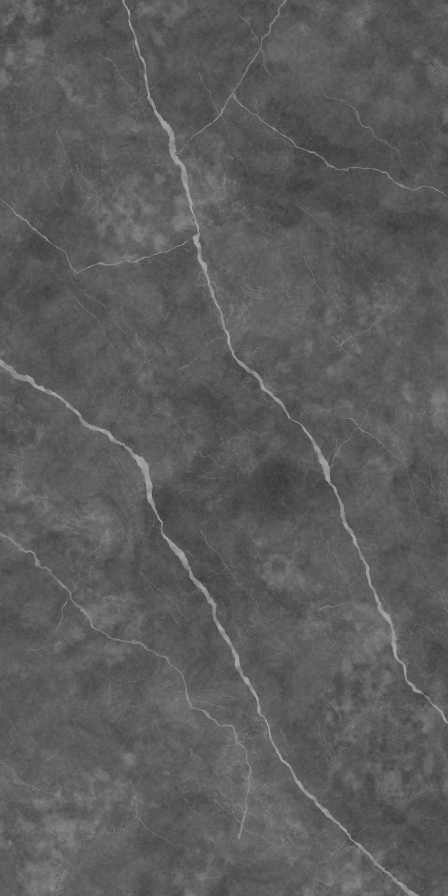
A Shadertoy shader for this texture:

```glsl
float hash(vec2 p) {
    vec3 q = fract(p.xyx * 0.1031);
    q += dot(q, q.yzx + 33.33);
    return fract((q.x + q.y) * q.z);
}

float noise(vec2 p) {
    vec2 i = floor(p), f = fract(p);
    f = f * f * (3.0 - 2.0 * f);
    return mix(mix(hash(i), hash(i + vec2(1, 0)), f.x),
               mix(hash(i + vec2(0, 1)), hash(i + vec2(1, 1)), f.x), f.y);
}

float fbm(vec2 p) {
    float sum = 0.0, gain = 0.5;
    for (int i = 0; i < 6; i++) {
        sum += gain * noise(p);
        p = mat2(0.8, 0.6, -0.6, 0.8) * p * 2.03 + 17.0;
        gain *= 0.5;
    }
    return sum / 0.984;
}

// x: distance to the segment, y: position along it
vec2 segment(vec2 p, vec2 a, vec2 b) {
    vec2 d = b - a;
    float t = clamp(dot(p - a, d) / dot(d, d), 0.0, 1.0);
    return vec2(length(p - a - d * t), t);
}

float stroke(float dist, float halfWidth) {
    float soft = max(0.0015, 0.6 / iResolution.x);
    return 1.0 - smoothstep(halfWidth - soft, halfWidth + soft, dist);
}

// Three long veins of six nodes each
const vec2 path[18] = vec2[18](
    vec2(0.27, 2.03), vec2(0.34, 1.80), vec2(0.48, 1.34),
    vec2(0.82, 0.78), vec2(0.92, 0.48), vec2(1.03, 0.34),
    vec2(-0.03, 1.24), vec2(0.31, 0.96), vec2(0.38, 0.81),
    vec2(0.51, 0.57), vec2(0.64, 0.31), vec2(0.93, -0.03),
    vec2(-0.03, 0.85), vec2(0.20, 0.61), vec2(0.42, 0.49),
    vec2(0.56, 0.33), vec2(0.57, 0.24), vec2(0.54, 0.13));

void mainImage(out vec4 fragColor, in vec2 fragCoord) {
    vec2 p = fragCoord / iResolution.x;
    vec2 bend = vec2(fbm(p * 5.0), fbm(p * 5.0 + 40.0)) - 0.5;
    vec2 jag = vec2(fbm(p * 26.0 + 3.0), fbm(p * 26.0 + 60.0)) - 0.5;
    vec2 v = p + 0.09 * bend + 0.022 * jag;

    // Cloudy stone, drawn out along the falling diagonal
    vec2 q = vec2(dot(p, vec2(0.6, -0.8)) * 2.6, dot(p, vec2(0.8, 0.6)) * 4.0);
    float plate = fbm(q * 1.2 + 3.0 * bend + 9.0);
    float tone = 0.346 + 0.155 * (fbm(q + 1.5 * bend) - 0.5);
    tone += 0.026 * (smoothstep(0.48, 0.505, plate) - 0.5);
    tone += 0.13 * (fbm(p * 26.0 + 4.0 * bend) - 0.5);

    // Grain
    tone += 0.03 * (noise(p * 120.0 + 8.0) - 0.5);
    tone += 0.045 * (noise(p * 250.0) - 0.5);

    // Chalky smudges with ragged edges
    float smudge = smoothstep(0.5, 0.66, fbm(p * 6.0 + 2.0 * bend + 70.0));
    tone += 0.09 * smudge * smoothstep(0.35, 0.75, fbm(p * 45.0 + 5.0));

    // Broken hairlines in two scales
    for (int i = 0; i < 2; i++) {
        float k = float(i);
        float crack = abs(fbm(q * (2.2 + 2.0 * k) + 2.0 * bend + 25.0 + 30.0 * k) - 0.5);
        float gaps = smoothstep(0.45, 0.65, noise(p * 9.0 + 50.0 * k));
        tone += 0.055 * gaps * (1.0 - smoothstep(0.0, 0.011, crack));
    }

    // Long veins with a faint pale margin
    float veins = 0.0, nearest = 1.0;
    float swell = 0.3 + 1.0 * noise(p * 22.0);
    for (int i = 0; i < 17; i++) {
        if (i % 6 == 5) continue;
        float d = segment(v, path[i], path[i + 1]).x;
        float halfWidth = i < 6 ? 0.0042 : i < 12 ? mix(0.0068, 0.003, float(i - 6) / 5.0) : 0.0018;
        veins = max(veins, stroke(d, halfWidth * swell) * (i < 12 ? 0.95 : 0.65));
        nearest = min(nearest, d);
    }
    tone += 0.04 * exp(-nearest * 50.0) * noise(p * 50.0);

    // Forked veins across the top and the left
    vec2 fork = vec2(0.53, 1.80);
    float d = min(segment(v, vec2(0.65, 2.03), fork).x, segment(v, fork, vec2(0.39, 1.65)).x);
    d = min(d, segment(v, fork, vec2(0.68, 1.69)).x);
    d = min(d, segment(v, vec2(0.68, 1.69), vec2(1.03, 1.56)).x);
    d = min(d, segment(v, vec2(-0.03, 1.58), vec2(0.19, 1.38)).x);
    d = min(d, segment(v, vec2(0.19, 1.38), vec2(0.43, 1.45)).x);
    veins = max(veins, 0.65 * stroke(d, 0.0018 * swell));

    // Scattered thin veins, some crossing the main direction
    for (int i = 0; i < 52; i++) {
        float k = float(i) + 1.0;
        vec2 a = vec2(hash(vec2(k, 3.1)), 2.0 * fract(k * 0.618));
        float angle = (i % 3 == 0 ? 0.6 : -1.0) + 0.9 * (hash(vec2(k, 8.7)) - 0.5);
        float reach = mix(0.06, 0.32, hash(vec2(k, 5.3)));
        vec2 s = segment(v, a, a + reach * vec2(cos(angle), sin(angle)));
        float fade = (1.0 - 0.8 * s.y) * mix(0.2, 0.6, hash(vec2(k, 12.9)));
        veins = max(veins, fade * stroke(s.x, 0.0013 * swell));
    }

    // Worn, uneven mineral in the veins
    veins *= 0.5 + 0.7 * noise(p * 75.0);
    tone = mix(tone, 0.63, clamp(veins, 0.0, 1.0));

    // Cool tint in all but the darkest stone
    vec3 color = vec3(tone) + vec3(-0.005, 0.0, 0.007) * smoothstep(0.32, 0.37, tone);
    fragColor = vec4(color, 1.0);
}
```
